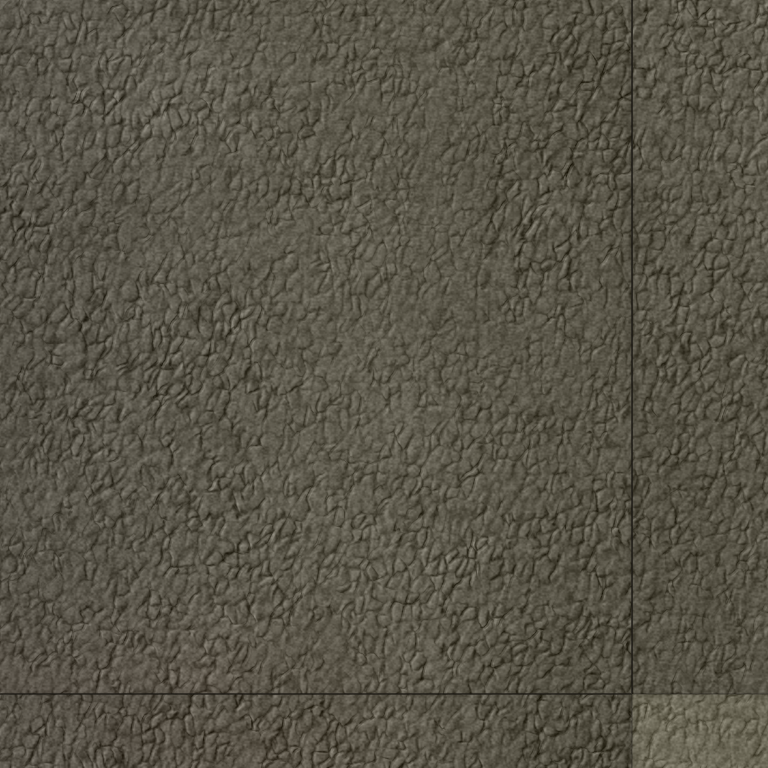
A Shadertoy shader for this texture:

```glsl
float hash(vec2 p) {
    return fract(sin(dot(p, vec2(127.1, 311.7))) * 43758.5453);
}

vec2 hash2(vec2 p) {
    return vec2(hash(p), hash(p + 57.3));
}

float noise(vec2 p) {
    vec2 i = floor(p), f = fract(p);
    f = f * f * (3.0 - 2.0 * f);
    return mix(mix(hash(i), hash(i + vec2(1, 0)), f.x),
               mix(hash(i + vec2(0, 1)), hash(i + vec2(1, 1)), f.x), f.y);
}

float fbm(vec2 p) {
    float sum = 0.0, amp = 0.5;
    for (int i = 0; i < 4; i++) {
        sum += amp * noise(p);
        p = p * 2.03 + 11.7;
        amp *= 0.5;
    }
    return sum / 0.9375;
}

// Soft domes parted by creases that fade in and out
float pebbles(vec2 p) {
    vec2 cell = floor(p), f = fract(p);
    float nearest = 8.0, second = 8.0;
    for (int y = -1; y <= 1; y++) {
        for (int x = -1; x <= 1; x++) {
            vec2 o = vec2(x, y);
            float d = length(o + 0.1 + 0.8 * hash2(cell + o) - f);
            second = min(second, max(nearest, d));
            nearest = min(nearest, d);
        }
    }
    float crease = 1.0 - smoothstep(-0.1, 0.5, second - nearest);
    float dome = 1.0 - smoothstep(0.0, 0.95, nearest);
    float broken = smoothstep(0.2, 0.75, noise(p * 1.1 + 70.0));
    return 0.35 + 0.65 * dome - 0.75 * crease * broken;
}

float hide(vec2 uv) {
    vec2 p = vec2(uv.x - 0.2 * uv.y, uv.y) * vec2(76.0, 55.0);
    p += 1.0 * vec2(noise(uv * 9.0), noise(uv * 9.0 + 31.0));
    p += 0.7 * vec2(noise(p * 0.9 + 5.0), noise(p * 0.9 + 43.0));
    p += 0.35 * vec2(noise(p * 2.6 + 15.0), noise(p * 2.6 + 83.0));
    return pebbles(p) + 0.5 * noise(p * 1.5) - 0.25;
}

void mainImage(out vec4 fragColor, in vec2 fragCoord) {
    vec2 uv = fragCoord / iResolution.xy;

    // Four panels, each cut from another part of the hide
    vec2 seam = vec2(0.823, 0.0964);
    vec2 panel = vec2(step(seam.x, uv.x), step(uv.y, seam.y));
    float corner = panel.x * panel.y;
    vec2 q = uv + panel * vec2(2.37, 3.61);

    // Grain lit from the upper left
    float height = hide(q);
    float relief = height - hide(q + vec2(-0.0032, 0.0022));
    float depth = 0.7 + 0.6 * noise(q * 7.0);
    float fine = noise(q * 300.0) + 0.8 * noise(q * vec2(410.0, 450.0) + 9.0) - 0.9;
    float patches = fbm(q * vec2(4.0, 4.5)) - 0.5;

    float tone = 0.336 + depth * (0.085 * (height - 0.45) + 0.085 * relief);
    tone += 0.085 * fine + 0.085 * patches;

    // Broad shading of the panels
    tone += 0.025 * panel.x * (1.0 - panel.y) * (uv.y - 0.45);
    tone += 0.075 * corner - 0.012 * panel.y * (1.0 - panel.x);
    tone -= 0.012 * smoothstep(0.45, 0.8, uv.x) * (1.0 - panel.x);

    // Olive grey, drifting to brown along the lower left
    vec3 color = tone + vec3(0.005, -0.010, -0.062);
    float brown = smoothstep(0.3, 0.0, uv.y) * smoothstep(0.75, 0.25, uv.x);
    color += brown * fbm(q * 5.0 + 20.0) * vec3(0.012, -0.010, -0.004);
    color.b += 0.010 * smoothstep(0.5, 0.0, uv.x) - 0.015 * corner;

    // Thin dark seams with a soft shadow, fainter around the corner panel
    vec2 gap = abs(uv - seam);
    vec2 line = 1.0 - smoothstep(0.0002, 0.0020, gap);
    line *= vec2(uv.y < seam.y ? 0.3 : 0.85, uv.x > seam.x ? 0.3 : 0.75);
    float shadow = exp(-min(gap.x, gap.y) * 180.0);
    color *= 1.0 - 0.08 * shadow;
    color = mix(color, vec3(0.10, 0.09, 0.07), max(line.x, line.y));

    fragColor = vec4(clamp(color, 0.0, 1.0), 1.0);
}
```
